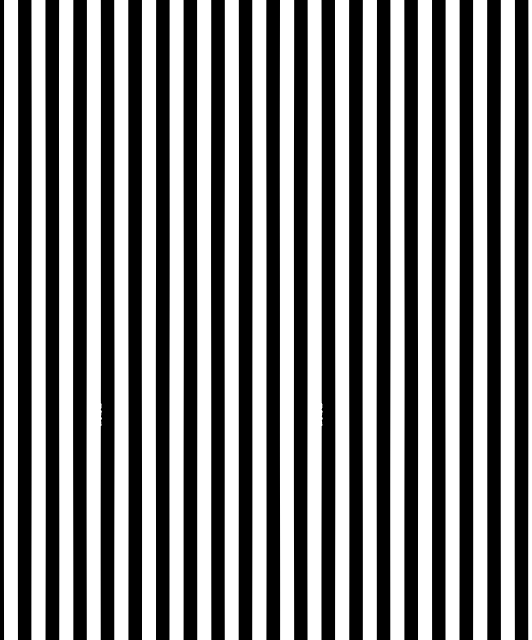
Write a Shadertoy shader that draws this pattern.

```glsl
// Upright black and white stripes of equal width with slightly worn edges.

const vec3  INK    = vec3(0.0);
const vec3  PAPER  = vec3(1.0);
const float PERIOD = 0.05188;           // stripe spacing, in canvas widths
const float ANCHOR = 0.5135;            // centre of stripe number 0
const float HALF_WIDTH = 0.245;         // half a black stripe, in periods
const float WOBBLE = 0.004;             // edge drift, in periods
const float NICK_DEPTH = 0.035;         // depth of the worn notch, in periods
const float NICK_EVERY = 8.0;           // stripes between worn ones
const float NICK_STRIPE = 2.0;          // first worn stripe
const vec2  NICK_SPAN = vec2(0.336, 0.371); // height range of the wear

// Slow drift of an edge along its height.
float edgeDrift(float y, float stripe) {
    return WOBBLE * (sin(5.0 * y + stripe * 2.4) + 0.5 * sin(13.0 * y + stripe * 1.7));
}

// Ragged bite taken from the left edge of every few stripes.
float edgeNick(float y, float stripe) {
    float worn = 1.0 - step(0.5, abs(mod(stripe, NICK_EVERY) - NICK_STRIPE));
    float span = smoothstep(NICK_SPAN.x - 0.002, NICK_SPAN.x, y)
               - smoothstep(NICK_SPAN.y, NICK_SPAN.y + 0.002, y);
    float ragged = 0.5 + 0.3 * sin(y * 640.0) + 0.2 * sin(y * 1130.0);
    return NICK_DEPTH * worn * span * ragged;
}

void mainImage(out vec4 fragColor, in vec2 fragCoord) {
    vec2 uv = fragCoord / iResolution.xy;

    // Stripe index and offset from its centre, in periods
    float x = (uv.x - ANCHOR) / PERIOD;
    float stripe = floor(x + 0.5);
    float offset = x - stripe;

    // Signed distance to the nearer edge, positive inside the ink
    float left  = offset + HALF_WIDTH - edgeDrift(uv.y, stripe) - edgeNick(uv.y, stripe);
    float right = HALF_WIDTH - offset + edgeDrift(uv.y, stripe + 0.5);
    float inside = min(left, right);

    // One-pixel box coverage
    float pixel = 1.0 / (iResolution.x * PERIOD);
    float coverage = clamp(inside / pixel + 0.5, 0.0, 1.0);
    fragColor = vec4(mix(PAPER, INK, coverage), 1.0);
}
```
